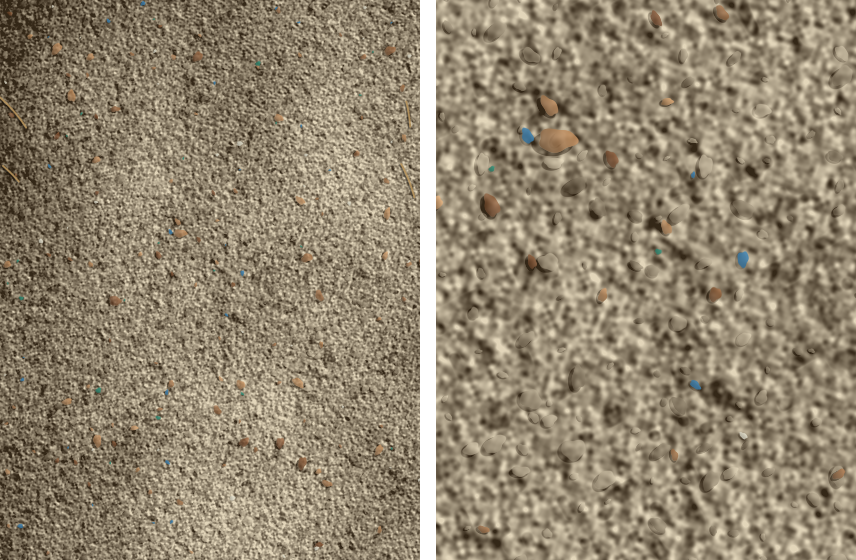
Left: the whole. Right: its middle third, enlarged.
This texture is drawn by a WebGL 1 fragment shader. Its source:

```glsl
precision highp float;
// Weathered concrete: sunlit sandy grit with embedded pebbles, paint chips and straw.
// Side-lit value noise makes the grit; jittered cells scatter the stones and chips,
// and a soft falloff darkens the slab towards its edges.
uniform vec2 u_resolution;

#define LIGHT vec2(0.8, 0.6)
#define BASE_TONE 0.85
#define RELIEF 1.6
#define SPECKLE 0.8
#define PIT_DEPTH 0.42
#define EDGE_FALLOFF 1.45
#define STAINS 0.42
#define GRAVEL_CELLS 64.0
#define PEBBLE_CELLS 27.0
#define CHIP_CELLS 38.0

const vec3 SHADE = vec3(0.33, 0.28, 0.21);
const vec3 SAND = vec3(0.76, 0.71, 0.61);
const vec3 RUST = vec3(0.46, 0.29, 0.18);
const vec3 AMBER = vec3(0.75, 0.57, 0.39);
const vec3 BLUE = vec3(0.24, 0.50, 0.68);
const vec3 GREEN = vec3(0.20, 0.55, 0.46);
const vec3 WHITE = vec3(0.88, 0.87, 0.80);
const vec3 STRAW = vec3(0.72, 0.58, 0.36);

float hash(vec2 p) {
  return fract(sin(dot(p, vec2(127.1, 311.7))) * 43758.5453);
}

float noise(vec2 p) {
  vec2 i = floor(p), f = fract(p);
  f = f * f * (3.0 - 2.0 * f);
  return mix(mix(hash(i), hash(i + vec2(1.0, 0.0)), f.x),
             mix(hash(i + vec2(0.0, 1.0)), hash(i + 1.0), f.x), f.y);
}

mat2 turn(float a) {
  return mat2(cos(a), sin(a), -sin(a), cos(a));
}

float gritHeight(vec2 p) {
  p = turn(0.6) * p;
  return 0.25 * noise(p * 58.0) + 0.35 * noise(p * 124.0 + 7.0) + 0.4 * noise(p * 240.0 + 3.0);
}

// Scattered stones: x = coverage, y = random id, z = facing to light, w = thrown shadow
vec4 stones(vec2 p, float cells, float density, vec2 radii, float seed) {
  vec2 q = p * cells;
  float soft = 0.8 * cells / u_resolution.y;
  vec4 found = vec4(0.0);
  for (int j = -1; j <= 1; j++) {
    for (int i = -1; i <= 1; i++) {
      vec2 cell = floor(q) + vec2(float(i), float(j));
      vec2 key = cell + seed;
      if (hash(key) > density) continue;
      float id = hash(key + 17.3), size = hash(key + 5.9);
      vec2 d = q - cell - 0.2 - 0.6 * vec2(hash(key + 31.7), hash(key + 47.1));
      float radius = mix(radii.x, radii.y, size * size);
      mat2 spin = turn(6.283 * hash(key + 71.3));
      vec2 stretch = vec2(0.85, mix(1.0, 1.7, hash(key + 83.9)));
      vec2 body = spin * d * stretch;
      float angle = atan(body.y, body.x + 0.0001);
      float outline = radius * (1.0 + 0.1 * sin(3.0 * angle + 6.0 * id) + 0.06 * sin(5.0 * angle));
      float cover = smoothstep(-soft, soft, outline - length(body));
      vec2 shaded = spin * (d + LIGHT * (0.35 * radius + 0.5 * soft)) * stretch;
      float shadow = smoothstep(-soft, soft, radius * 1.08 - length(shaded));
      if (cover > found.x) found.xyz = vec3(cover, id, dot(d, LIGHT) / radius);
      found.w = max(found.w, shadow);
    }
  }
  return found;
}

// Coverage of a thin, slightly bowed stalk
float stalk(vec2 p, vec2 centre, float angle, float reach) {
  vec2 d = turn(angle) * (p - centre);
  d.y += 2.0 * d.x * d.x;
  float dist = length(vec2(max(abs(d.x) - reach, 0.0), d.y));
  float pixel = 1.0 / u_resolution.y;
  return 1.0 - smoothstep(0.0012 - 0.5 * pixel, 0.0012 + pixel, dist);
}

void main() {
  vec2 p = gl_FragCoord.xy / u_resolution.y;
  vec2 uv = gl_FragCoord.xy / u_resolution;

  // Broad light and stains
  vec2 fromGlow = (uv - vec2(0.62, 0.42)) * vec2(1.0, 0.8);
  float tone = BASE_TONE - EDGE_FALLOFF * dot(fromGlow, fromGlow);
  tone += STAINS * (noise(p * 4.5 + 2.0) - 0.5 + 0.6 * (noise(turn(0.9) * p * 11.0) - 0.5));

  // Side-lit grit, fine speckle and dark pits
  float grit = RELIEF * (gritHeight(p) - gritHeight(p + LIGHT * 0.004));
  grit += SPECKLE * (noise(turn(0.35) * p * 330.0 + 11.0) - 0.5);
  grit -= PIT_DEPTH * smoothstep(0.66, 0.88, noise(turn(1.1) * p * 105.0 + 19.0));

  // Gravel of the same sand colour, smoother than the grit around it
  vec4 gravel = stones(p, GRAVEL_CELLS, 0.36, vec2(0.1, 0.42), 3.0);
  grit -= 0.4 * gravel.w * (1.0 - gravel.x);
  float face = 0.45 * gravel.y - 0.25 + 0.24 * gravel.z + 0.4 * grit;
  tone += mix(grit, face, gravel.x);

  // Brown pebbles and small paint chips
  vec4 pebble = stones(p, PEBBLE_CELLS, 0.18, vec2(0.08, 0.29), 101.0);
  vec4 chip = stones(p, CHIP_CELLS, 0.09, vec2(0.06, 0.17), 211.0);
  tone -= 0.5 * max(pebble.w * (1.0 - pebble.x), 0.5 * chip.w);
  vec3 color = mix(SHADE, SAND, clamp(tone, -0.3, 1.3));
  vec3 brown = mix(RUST, AMBER, pebble.y) * (0.95 + 0.25 * pebble.z);
  color = mix(color, brown + 0.14 * (noise(p * 200.0) - 0.5), 0.8 * pebble.x);
  vec3 paint = mix(mix(BLUE, GREEN, step(0.4, chip.y)), WHITE, step(0.65, chip.y));
  color = mix(color, paint * (0.95 + 0.1 * chip.z), 0.85 * chip.x);

  // A few dry stalks near the sides
  for (int k = 0; k < 4; k++) {
    float n = float(k);
    vec2 centre = vec2(mod(n, 2.0) * 0.71 + 0.02, 0.6 + 0.25 * hash(vec2(n, 4.0)));
    float angle = 0.7 + 1.4 * hash(vec2(n, 9.0));
    float reach = 0.015 + 0.03 * hash(vec2(n, 2.0));
    color *= 1.0 - 0.4 * stalk(p + LIGHT * 0.003, centre, angle, reach);
    color = mix(color, STRAW, 0.9 * stalk(p, centre, angle, reach));
  }
  gl_FragColor = vec4(clamp(color, 0.0, 1.0), 1.0);
}
```
